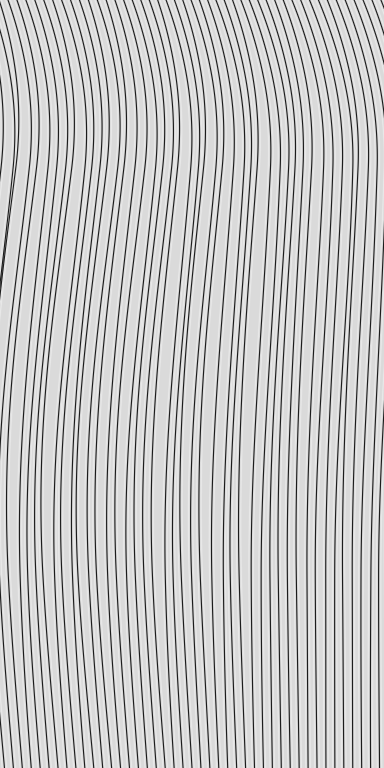
A WebGL 1 fragment shader for this pattern:

```glsl
precision highp float;
uniform vec2 u_resolution;

const float LINES = 43.0;

float hash(float n) {
  return fract(sin(n * 12.9898 + 4.1) * 43758.5453);
}

// Shared sway of the strands, in line pitches; stronger on the left side
float sway(float x, float y) {
  float top = max(y - 0.78, 0.0) / 0.22;
  float rise = 1.8 * smoothstep(0.25, 0.9, y) - 3.8 * top * top;
  float left = 1.0 - smoothstep(0.25, 0.85, x);
  return rise - (0.2 + 1.6 * left) * sin(y * 4.03);
}

// Position of one strand: even at both ends, irregular in between
float strand(float id, float y) {
  float spread = sin(3.14159 * pow(y, 1.25));
  float drift = 0.12 * sin(y * 5.0 + 6.283 * hash(id + 71.0));
  float wander = 0.84 * (hash(id) - 0.5) + drift;
  return id + 0.5 + sway(id / LINES, y) + wander * spread;
}

void main() {
  vec2 uv = gl_FragCoord.xy / u_resolution;
  float u = uv.x * LINES;
  float blur = 1.15 * LINES / u_resolution.x;
  float width = 0.112;
  float nearest = floor(u - sway(uv.x, uv.y));

  float ink = 0.0;
  float rim = 0.0;
  for (int j = -3; j <= 3; j++) {
    float id = nearest + float(j);
    float x = strand(id, uv.y);

    // Slope correction keeps the stroke width constant
    float slope = (strand(id, uv.y + 0.002) - x) / 0.002;
    slope *= u_resolution.x / (LINES * u_resolution.y);
    float d = abs(u - x) / sqrt(1.0 + slope * slope);

    float cover = clamp((0.5 * (width + blur) - d) / blur, 0.0, min(1.0, width / blur));
    ink += cover;
    float edge = (d - 0.25) / 0.08;
    rim = max(rim, exp(-edge * edge));
  }

  // Pale ground with a faint light rim beside each dark stroke
  float shade = (0.855 + 0.055 * rim) * (1.0 - min(ink, 1.0));
  gl_FragColor = vec4(vec3(shade), 1.0);
}
```
